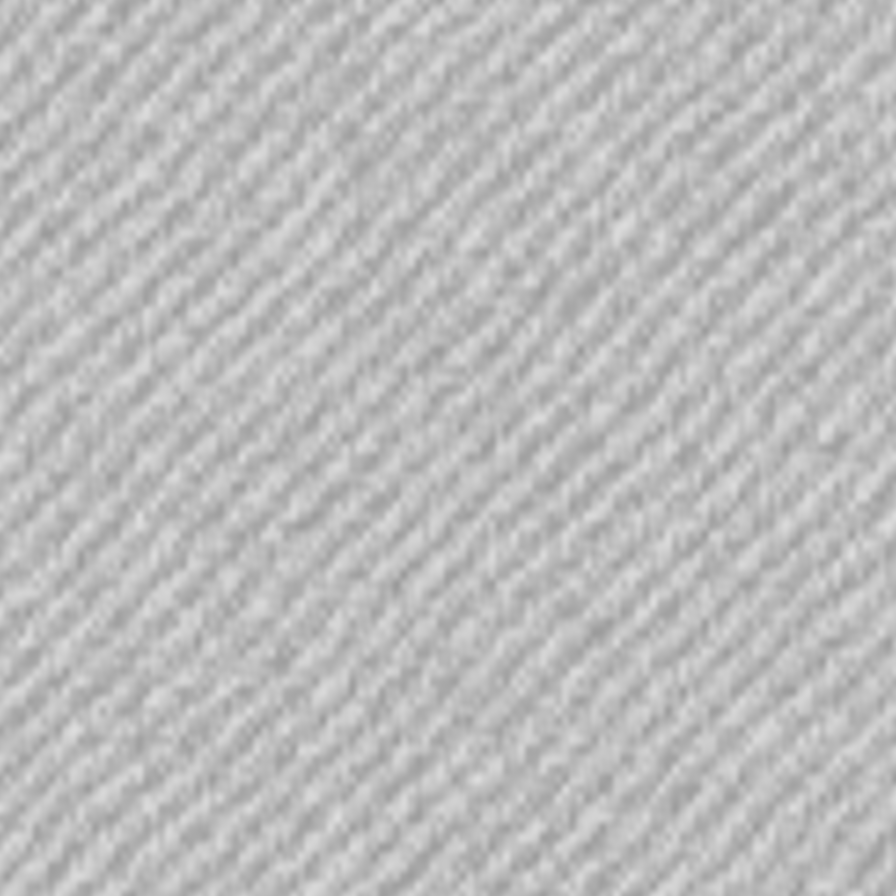
A Shadertoy shader for this texture:

```glsl
// Pale grey diagonal ribs, nearly straight, with a fine embossed grain.
#define RIBS vec2(18.0, -18.0)         // ribs across and down the canvas
#define GRAIN_CELLS vec2(122.0, 92.0)  // grain cells across and down
#define BASE_GREY 0.736
#define RIB_CONTRAST 0.054
#define GRAIN_CONTRAST 0.130
#define WAVER 0.10                     // slow bending, in rib widths
#define RAGGED 0.15                    // uneven rib edges, in rib widths

const float TAU = 6.2831853;

float hash(vec2 cell) {
    vec3 p = fract(vec3(cell.xyx) * 0.1031);
    p += dot(p, p.yzx + 33.33);
    return fract((p.x + p.y) * p.z);
}

// Smooth value noise, centred on zero
float noise(vec2 p) {
    vec2 cell = floor(p);
    vec2 f = fract(p);
    f = f * f * (3.0 - 2.0 * f);
    float low = mix(hash(cell), hash(cell + vec2(1.0, 0.0)), f.x);
    float high = mix(hash(cell + vec2(0.0, 1.0)), hash(cell + vec2(1.0)), f.x);
    return mix(low, high, f.y) - 0.5;
}

// Layered sines that bend the ribs slowly
float waver(vec2 uv) {
    float sum = 0.0;
    float weight = 1.0;
    vec2 wave = vec2(1.0, 2.0);
    for (int i = 0; i < 4; i++) {
        sum += weight * sin(TAU * dot(wave, uv) + 2.4 * float(i));
        wave = vec2(-wave.y, wave.x) * 1.5;
        weight *= 0.55;
    }
    return sum;
}

// Rounded rib profile with a slightly steeper shaded side
float ribs(vec2 uv) {
    float phase = dot(RIBS, uv) + WAVER * waver(uv);
    phase += RAGGED * noise(uv * 44.0 + 7.0);
    float strength = 1.0 + 0.25 * noise(uv * 23.0 + 51.0);
    return strength * (sin(TAU * phase) + 0.08 * sin(2.0 * TAU * phase));
}

// Fine grain with a faint coarser layer beneath it
float grain(vec2 uv) {
    vec2 p = uv * GRAIN_CELLS;
    return noise(p + 19.0) + 0.25 * noise(p * 0.57 + 83.0);
}

void mainImage(out vec4 fragColor, in vec2 fragCoord) {
    vec2 uv = fragCoord / iResolution.xy;
    float grey = BASE_GREY + RIB_CONTRAST * ribs(uv) + GRAIN_CONTRAST * grain(uv);
    fragColor = vec4(vec3(clamp(grey, 0.0, 1.0)), 1.0);
}
```
